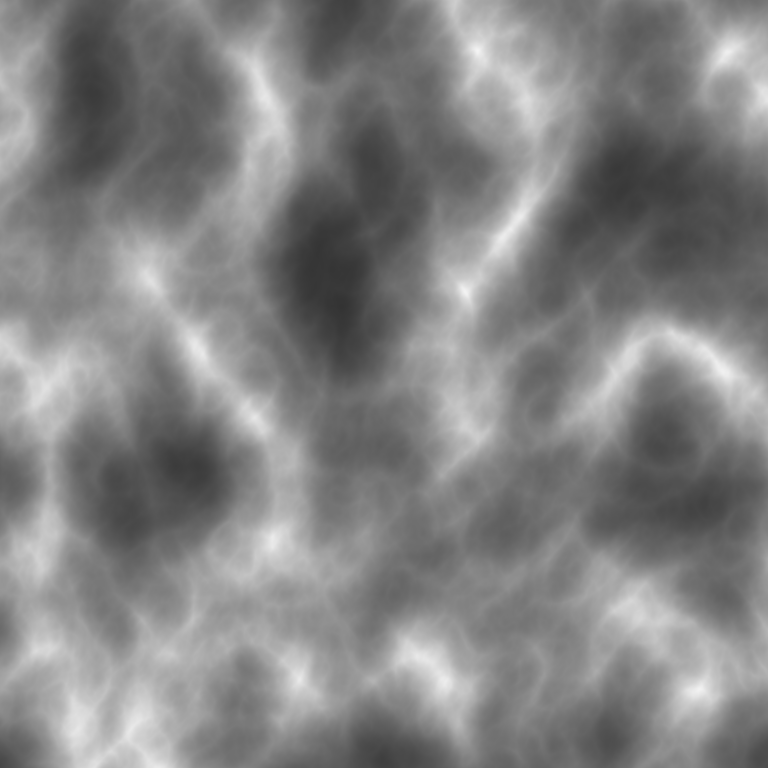
A WebGL 2 fragment shader for this texture:

```glsl
#version 300 es
precision highp float;
// Soft grey ridged fractal noise: pale branching veins around dark cloudy hollows.

uniform vec2 u_resolution;
out vec4 fragColor;

const vec2 BASE_FREQUENCY = vec2(3.1, 2.6); // noise cells across the canvas
const float LEAN = 0.12;                    // tilts the veins to the upper right
const int OCTAVES = 6;
const float LACUNARITY = 2.0;
const float GAIN = 0.42;
const float CREST_SOFTNESS = 0.012;         // rounds the crest of each vein
const float CREST_BRIGHTNESS = 1.02;
const float HOLLOW_FALLOFF = 2.3;           // how fast the hollows darken
const vec2 FIELD_ORIGIN = vec2(13.37, 7.61);
const vec2 OCTAVE_SHIFT = vec2(5.73, 9.29); // keeps octave lattices apart
const float TAU = 6.2831853;

// Integer hash of a lattice point, in 0..1
float hash(ivec2 cell) {
    uvec2 q = uvec2(cell) * uvec2(1597u, 3812u);
    uint n = (q.x ^ (q.y + 7919u)) * 22695u;
    n = (n ^ (n >> 15)) * 73244475u;
    n = (n ^ (n >> 13)) * 19349663u;
    n ^= n >> 16;
    return float(n & 65535u) / 65536.0;
}

// Contribution of one lattice corner with a unit gradient
float cornerSlope(ivec2 cell, vec2 offset) {
    float angle = TAU * hash(cell);
    return dot(vec2(cos(angle), sin(angle)), offset);
}

float gradientNoise(vec2 p) {
    ivec2 cell = ivec2(floor(p));
    vec2 f = fract(p);
    vec2 blend = f * f * f * (f * (f * 6.0 - 15.0) + 10.0);
    float bottom = mix(cornerSlope(cell, f),
                       cornerSlope(cell + ivec2(1, 0), f - vec2(1.0, 0.0)), blend.x);
    float top = mix(cornerSlope(cell + ivec2(0, 1), f - vec2(0.0, 1.0)),
                    cornerSlope(cell + ivec2(1, 1), f - vec2(1.0, 1.0)), blend.x);
    return mix(bottom, top, blend.y);
}

// Sum of folded noise: near zero on the veins, large inside the hollows
float foldedNoise(vec2 p) {
    float total = 0.0;
    float amplitude = 1.0;
    for (int i = 0; i < OCTAVES; i++) {
        float n = gradientNoise(p);
        total += amplitude * sqrt(n * n + CREST_SOFTNESS * CREST_SOFTNESS);
        p = p * LACUNARITY + OCTAVE_SHIFT;
        amplitude *= GAIN;
    }
    return total;
}

void main() {
    vec2 uv = gl_FragCoord.xy / u_resolution.y;
    uv.x -= LEAN * uv.y;
    float hollow = foldedNoise(uv * BASE_FREQUENCY + FIELD_ORIGIN);
    float grey = min(CREST_BRIGHTNESS * exp(-HOLLOW_FALLOFF * hollow), 1.0);
    fragColor = vec4(vec3(grey), 1.0);
}
```
